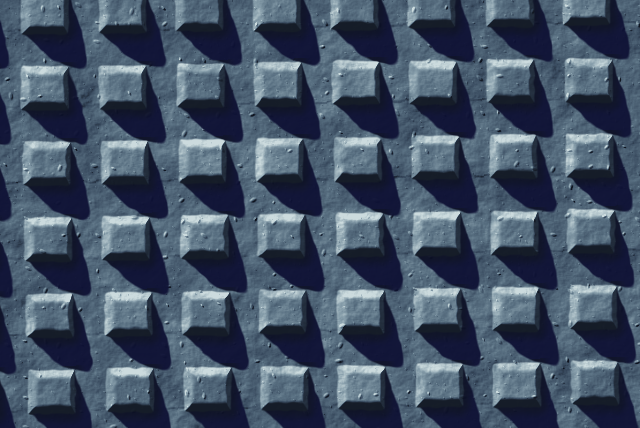
Give the GLSL for this pattern, as a WebGL 1 fragment shader.

```glsl
precision highp float;
// Weathered blue-grey metal studs in a slightly skewed grid, lit low from the upper left.
uniform vec2 u_resolution;

// Lengths are in units of 1/512 of the canvas height, with y pointing down.
const float UNITS = 512.0;
const mat2 LATTICE = mat2(92.8, -1.4, 1.9, 90.8);
const vec2 ORIGIN = vec2(26.0, 79.0);
const vec2 MARGIN = vec2(7.0, 4.0);
const vec2 STUD = vec2(57.0, 53.0);

const vec3 NAVY = vec3(0.07, 0.085, 0.22);
const vec3 INK = vec3(0.06, 0.08, 0.12);
const vec3 SLATE = vec3(0.22, 0.29, 0.37);
const vec3 STEEL = vec3(0.35, 0.44, 0.51);
const vec3 PALE = vec3(0.53, 0.62, 0.67);
const vec3 SHINE = vec3(0.80, 0.86, 0.87);

float hash(vec2 p) {
  return fract(sin(dot(p, vec2(127.1, 311.7))) * 43758.5453);
}

vec2 hash2(vec2 p) {
  return vec2(hash(p), hash(p + 37.3));
}

float noise(vec2 p) {
  vec2 i = floor(p), f = fract(p);
  f = f * f * (3.0 - 2.0 * f);
  return mix(mix(hash(i), hash(i + vec2(1.0, 0.0)), f.x),
             mix(hash(i + vec2(0.0, 1.0)), hash(i + 1.0), f.x), f.y);
}

float fbm(vec2 p) {
  float sum = 0.0, amp = 0.5;
  for (int i = 0; i < 4; i++) {
    sum += amp * noise(p);
    p = p * 2.03 + 17.0;
    amp *= 0.5;
  }
  return sum;
}

// Sparse raised chips of paint, at most one per square of the given size.
float chips(vec2 p, float size) {
  vec2 id = floor(p / size);
  vec2 d = p - (id + 0.3 + 0.4 * hash2(id)) * size;
  float a = 6.2832 * hash(id + 5.1);
  d = mat2(cos(a), sin(a), -sin(a), cos(a)) * d * vec2(1.0, 1.9);
  float radius = size * mix(0.12, 0.27, hash(id + 9.7));
  return step(0.66, hash(id + 2.9)) * smoothstep(radius, radius * 0.3, length(d));
}

float surfaceHeight(vec2 p) {
  return 1.5 * fbm(p / 11.0) + 0.8 * chips(p, 21.0) + 0.35 * chips(p + 40.0, 9.0);
}

// Signed distance to the line a-b, positive on its left as seen on screen.
float edge(vec2 p, vec2 a, vec2 b) {
  vec2 d = normalize(b - a);
  return dot(p - a, vec2(d.y, -d.x));
}

float smoothMax(float a, float b, float k) {
  float h = max(k - abs(a - b), 0.0) / k;
  return max(a, b) + 0.25 * k * h * h;
}

// Cast shadow: a slanted tongue with a rounded tip.
float shadowDistance(vec2 p) {
  float right = edge(p, vec2(56.0, 1.0), vec2(81.0, 72.0));
  float tip = smoothMax(p.x - 81.5, edge(p, vec2(81.0, 96.0), vec2(42.0, 87.0)), 14.0);
  float slope = edge(p, vec2(42.0, 88.0), vec2(3.0, 51.0));
  float d = smoothMax(smoothMax(right, tip, 12.0), slope, 8.0);
  return max(d, edge(p, vec2(3.0, 50.0), vec2(56.0, 2.0)));
}

// Tone of a bevelled stud: the nearest side decides the facet.
float studTone(vec2 p, float faceTone, float glint) {
  float left = p.x / 11.0, top = p.y / 10.0;
  float right = (STUD.x - p.x) / 6.0, bottom = (STUD.y - p.y) / 11.0;
  float lit = mix(3.15, 3.8, smoothstep(-0.3, 0.3, left - top)) + glint;
  float dark = mix(0.15, 0.5, smoothstep(-0.2, 0.2, bottom - right));
  float litSide = min(left, top), darkSide = min(right, bottom);
  float tone = mix(lit, faceTone, smoothstep(0.65, 1.35, litSide));
  float shade = (1.0 - smoothstep(0.75, 1.2, darkSide))
              * smoothstep(-0.12, 0.12, litSide - darkSide);
  return mix(tone, dark, shade);
}

vec3 ramp(float t) {
  vec3 c = mix(INK, SLATE, clamp(t, 0.0, 1.0));
  c = mix(c, STEEL, clamp(t - 1.0, 0.0, 1.0));
  c = mix(c, PALE, clamp(t - 2.0, 0.0, 1.0));
  return mix(c, SHINE, clamp(t - 3.0, 0.0, 1.0));
}

void main() {
  vec2 p = vec2(gl_FragCoord.x, u_resolution.y - gl_FragCoord.y) * UNITS / u_resolution.y;
  float soft = max(1.4, UNITS / u_resolution.y);

  // Lattice cell, found with the inverse of LATTICE.
  vec2 d = p - ORIGIN + MARGIN;
  float det = LATTICE[0].x * LATTICE[1].y - LATTICE[1].x * LATTICE[0].y;
  vec2 id = floor(vec2(LATTICE[1].y * d.x - LATTICE[1].x * d.y,
                       LATTICE[0].x * d.y - LATTICE[0].y * d.x) / det);
  vec2 wobble = 2.2 * (vec2(noise(p / 9.0), noise(p / 9.0 + 50.0)) - 0.5);
  vec2 local = d - MARGIN - LATTICE * id + wobble;

  // Worn ground with a faint seam along each row.
  float grain = fbm(p / 26.0) - 0.47;
  float relief = surfaceHeight(p + 1.3) - surfaceHeight(p - 0.3);
  float tone = 1.75 + 1.6 * grain;
  tone -= 0.8 * noise(p / 14.0) * smoothstep(2.2, 0.4, abs(local.y - 48.0));

  // Shadows of this stud and of the one above, whose tip reaches down here.
  float shadow = 0.0;
  for (int i = 0; i < 2; i++) {
    vec2 above = vec2(0.0, -float(i));
    vec2 q = local - LATTICE * above - 2.0 * (hash2(id + above) - 0.5);
    shadow = max(shadow, smoothstep(soft, -soft, shadowDistance(q)));
  }

  // Stud on top, slightly shifted and toned from one to the next.
  vec2 q = local - 2.0 * (hash2(id) - 0.5);
  vec2 box = abs(q - 0.5 * STUD) - 0.5 * STUD + 4.0;
  float studDistance = length(max(box, 0.0)) + min(max(box.x, box.y), 0.0) - 4.0;
  float stud = smoothstep(soft, -soft, studDistance);
  float faceTone = 2.15 + 0.5 * (hash(id + 3.3) - 0.5) + 0.9 * grain;
  float studLight = studTone(q, faceTone, 1.6 * grain);

  vec2 view = gl_FragCoord.xy / u_resolution - 0.5;
  float falloff = 0.5 * dot(view, view);
  float rough = 1.9 * relief - falloff;
  vec3 shade = mix(NAVY, INK, 0.6 * smoothstep(16.0, 0.0, studDistance)) + 0.02 * relief;
  vec3 color = mix(ramp(tone + rough), shade, shadow);
  color = mix(color, ramp(studLight + rough * smoothstep(0.0, 1.6, studLight)), stud);
  gl_FragColor = vec4(color, 1.0);
}
```
